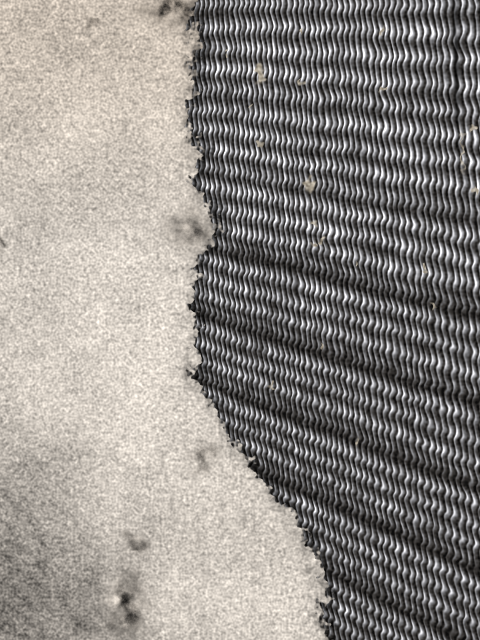
Give the GLSL for this texture, as a WebGL 1 fragment shader.

```glsl
precision highp float;
// Pale matted dust peeling off a bank of wavy metal fins.
// Fins are warped cosine ridges in a perspective frame; the dust is layered
// gradient noise cut by a ragged edge curve, with soft stains and debris.
// Positions are in canvas widths, measured from the top left corner.

uniform vec2 u_resolution;

const float TAU = 6.2831853;

vec2 hash2(vec2 p) {
  vec2 q = vec2(dot(p, vec2(127.1, 311.7)), dot(p, vec2(269.5, 183.3)));
  return fract(sin(q) * 43758.55);
}

// Gradient noise, about -0.7 to 0.7
float noise(vec2 p) {
  vec2 i = floor(p), f = fract(p);
  vec2 u = f * f * f * (f * (f * 6.0 - 15.0) + 10.0);
  vec2 e = vec2(1.0, 0.0);
  float a = dot(hash2(i) * 2.0 - 1.0, f);
  float b = dot(hash2(i + e.xy) * 2.0 - 1.0, f - e.xy);
  float c = dot(hash2(i + e.yx) * 2.0 - 1.0, f - e.yx);
  float d = dot(hash2(i + e.xx) * 2.0 - 1.0, f - e.xx);
  return mix(mix(a, b, u.x), mix(c, d, u.x), u.y);
}

float fbm(vec2 p) {
  float sum = 0.0, amp = 0.6;
  for (int i = 0; i < 4; i++) {
    sum += amp * noise(p);
    p = mat2(1.6, 1.2, -1.2, 1.6) * p + 3.7;
    amp *= 0.55;
  }
  return sum;
}

// Soft elliptical spot
float spot(vec2 p, vec2 center, vec2 radius) {
  vec2 d = (p - center) / radius;
  return exp(-dot(d, d));
}

// Horizontal position of the dust boundary at height y
float dustEdge(float y) {
  float bulge = 0.05 * exp(-pow((y - 0.465) / 0.055, 2.0));
  float notch = 0.02 * exp(-pow((y - 0.235) / 0.025, 2.0));
  return 0.405 + 0.27 * smoothstep(0.733, 1.24, y) + bulge - notch;
}

vec3 fins(vec2 p) {
  float dx = p.x - 0.417;
  float y = p.y / (1.0 + 0.49 * dx);
  float band = 1.17 * y * y + 5.53 * y - 1.09 + 0.06 * noise(p * 9.0);
  float wave = TAU * band * 4.0 + 1.1 * noise(p * vec2(50.0, 25.0));
  float column = 97.0 * dx - 23.0 * dx * dx - 3.5 * p.y;
  column += 0.19 * sin(wave + 0.4 * sin(wave)) + 0.5 * noise(p * vec2(15.0, 13.0));
  column += 0.25 * noise(p * vec2(45.0, 30.0) + 7.0);
  // Narrow bright crests, lit more strongly on one flank of each wave
  float ridge = pow(0.5 + 0.5 * cos(TAU * column + 0.6 * cos(TAU * column)), 1.25);
  float flank = 0.5 - 0.5 * sin(wave - 0.6);
  float gain = mix(1.1, 0.9, smoothstep(0.2, 1.15, p.y));
  gain *= 1.0 + 0.7 * noise(vec2(column * 0.9, p.y * 24.0)) + 0.4 * fbm(p * 8.0);
  float light = 0.09 + gain * (ridge * (0.38 + 0.36 * flank) + 0.11 * flank);
  // Shadowed tubes crossing behind the fins
  float gap = abs(fract(band + 0.5) - 0.5);
  float tube = 1.0 - smoothstep(0.03, 0.13, gap);
  light *= 1.0 - tube * mix(0.15, 0.5, smoothstep(0.3, 0.6, p.y));
  light += 0.16 * noise(p * 150.0) + 0.08 * noise(p * 70.0);
  vec3 tint = mix(vec3(1.04, 0.98, 0.93), vec3(0.99, 0.99, 1.01), smoothstep(0.1, 0.45, light));
  return max(light, 0.05) * tint;
}

vec3 dust(vec2 p) {
  float broad = fbm(p * 6.0);
  float clumps = fbm(p * 40.0 + 9.0);
  float grain = noise(p * 105.0) + 1.4 * noise(p * 178.0 + 5.0);
  float light = 0.775 + 0.15 * broad + 0.15 * clumps + 0.18 * grain;
  light += 0.07 * spot(p, vec2(0.3, 0.85), vec2(0.22, 0.4));
  // Darker, streaked lower left corner
  float corner = smoothstep(0.5, -0.05, p.x + 0.12 * broad) * smoothstep(0.75, 1.25, p.y);
  float dimples = fbm(mat2(0.85, -0.53, 0.53, 0.85) * p * vec2(17.0, 34.0));
  light -= corner * (0.25 + 0.6 * max(dimples + 0.03, 0.0));
  // Stains and holes, broken up by the clumps
  vec2 q = p + 0.06 * vec2(fbm(p * 24.0), fbm(p * 24.0 + 17.0));
  float stain = 0.5 * spot(q, vec2(0.265, 1.26), vec2(0.032, 0.06));
  stain += 0.42 * spot(q, vec2(0.425, 0.955), vec2(0.018, 0.025));
  stain += 0.3 * spot(q, vec2(0.285, 1.13), vec2(0.02, 0.014));
  stain += 0.4 * spot(q, vec2(0.0, 0.5), vec2(0.012, 0.02));
  stain += 0.55 * spot(q, vec2(0.36, 0.02), vec2(0.055, 0.025));
  stain += 0.35 * spot(q, vec2(0.193, 0.05), vec2(0.012, 0.008));
  stain += 0.38 * spot(q, vec2(0.4, 0.48), vec2(0.045, 0.035));
  light -= stain * (0.7 + 2.4 * clumps + 0.5 * grain);
  light += 0.3 * spot(q, vec2(0.24, 1.245), vec2(0.016, 0.028));
  float warm = smoothstep(0.55, 0.0, p.y) * 0.5 + stain * 0.5;
  return light * mix(vec3(1.04, 1.0, 0.95), vec3(1.06, 0.98, 0.89), warm);
}

// Ragged flecks caught between the fins
float debris(vec2 p) {
  vec2 q = p + 0.02 * vec2(noise(p * 70.0), noise(p * 70.0 + 31.0));
  float sum = spot(q, vec2(0.542, 0.155), vec2(0.01, 0.026));
  sum += 0.8 * spot(q, vec2(0.645, 0.385), vec2(0.013, 0.02));
  sum += 0.7 * spot(q, vec2(0.655, 0.465), vec2(0.012, 0.009));
  sum += 0.65 * spot(q, vec2(0.963, 0.31), vec2(0.006, 0.06));
  for (int i = 0; i < 18; i++) {
    vec2 r = hash2(vec2(float(i), 4.0));
    vec2 center = vec2(0.46 + 0.54 * r.x, 1.05 * r.y);
    sum += 0.8 * spot(q, center, vec2(0.006, 0.006 + 0.006 * r.x));
  }
  return 0.9 * smoothstep(0.2, 0.8, sum + 0.3 * noise(p * 120.0));
}

void main() {
  vec2 p = vec2(gl_FragCoord.x, u_resolution.y - gl_FragCoord.y) / u_resolution.x;
  float ragged = 0.05 * fbm(p * 17.0) + 0.024 * noise(p * 55.0) + 0.018 * noise(p * 130.0);
  float outside = p.x - dustEdge(p.y) + ragged;

  // Metal with flecks, a long seam at the right and shade beside the dust
  vec3 metal = fins(p);
  float seam = spot(p, vec2(0.948 + 0.02 * p.y, 0.12), vec2(0.006, 0.16));
  metal *= 1.0 - 0.6 * seam;
  metal = mix(metal, vec3(0.7, 0.66, 0.59) + 0.4 * noise(p * 140.0), debris(p));
  metal *= mix(0.5, 1.0, smoothstep(0.0, 0.03, outside));

  // Dust layer with a dirty, fuzzy fringe
  vec3 lint = dust(p);
  float fringe = smoothstep(-0.04, 0.006, outside);
  lint *= 1.0 - fringe * (0.16 + 0.5 * noise(p * 45.0));
  float cover = 1.0 - smoothstep(-0.006, 0.008, outside);
  gl_FragColor = vec4(clamp(mix(metal, lint, cover), 0.0, 1.0), 1.0);
}
```
